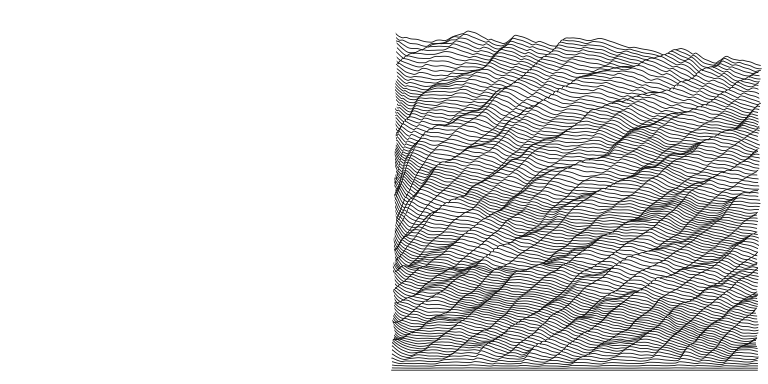
Write a Shadertoy shader that draws this pattern.

```glsl
const vec3 PAPER = vec3(1.0);
const vec3 INK = vec3(0.04);
const int ROWS = 132;
const float HALF_WIDTH = 0.0011;  // line half width, in canvas heights
const float LEFT = 1.023;
const float RIGHT = 1.972;
const float BOTTOM = 0.036;
const float TOP = 0.897;
const float SPREAD = 0.22;        // how much the rows open up toward the top
const float FOLD_EDGE = 0.8;      // share of a fold taken by its gentle side
const float MAJOR_PERIOD = 0.105;
const float MINOR_PERIOD = 0.057;
const float MAJOR_SLOPE = 0.55;
const float MINOR_SLOPE = 0.75;
const float FOLD_HEIGHT = 0.19;   // relative to the fold period
const float HOOK = 0.18;          // steep bend of the folds at the left
const float TILT = 0.06;          // fall of the far right corner
const float REACH_UP = 0.09;
const float REACH_DOWN = 0.13;

vec2 gradientAt(vec2 cell) {
    float h = fract(sin(dot(cell, vec2(127.1, 311.7))) * 43758.5);
    return vec2(cos(h * 6.2832), sin(h * 6.2832));
}

float gradientNoise(vec2 p) {
    vec2 i = floor(p), f = p - i;
    vec2 u = f * f * f * (f * (f * 6.0 - 15.0) + 10.0);
    vec2 e = vec2(1.0, 0.0);
    float a = dot(gradientAt(i), f);
    float b = dot(gradientAt(i + e.xy), f - e.xy);
    float c = dot(gradientAt(i + e.yx), f - e.yx);
    float d = dot(gradientAt(i + e.xx), f - e.xx);
    return mix(mix(a, b, u.x), mix(c, d, u.x), u.y);
}

// Slow rise followed by a sharp fall
float fold(float phase) {
    float f = fract(phase);
    return smoothstep(0.0, FOLD_EDGE, f) * (1.0 - smoothstep(FOLD_EDGE, 1.0, f));
}

// Height of the cloth above a row's base line; u runs from the left edge
float clothHeight(float u, float base) {
    float t = (base - BOTTOM) / (TOP - BOTTOM);
    vec2 q = vec2(u, base);
    float broad = gradientNoise(q * vec2(4.0, 5.0) + 3.7);
    float fine = gradientNoise(q * vec2(17.0, 15.0) + 9.1);
    float warp = 0.075 * broad + 0.018 * fine;
    float band = (base - 0.5) / 0.25;
    float hook = HOOK * exp(-u / 0.045 - band * band);

    float major = fold((base - MAJOR_SLOPE * u + hook + warp) / MAJOR_PERIOD);
    float minor = fold((base - MINOR_SLOPE * u + hook + 0.7 * warp) / MINOR_PERIOD + 0.4);
    float vary = 1.0 + 0.8 * gradientNoise(q * vec2(5.0, 7.0) + 21.3);
    float h = FOLD_HEIGHT * vary * (MAJOR_PERIOD * mix(0.4, 1.0, t) * major
            + MINOR_PERIOD * mix(0.95, 0.55, t) * minor);

    // Loose swell, small ripple and the level crease low on the sheet
    h += 0.018 * broad + 0.004 * gradientNoise(q * vec2(38.0, 30.0));
    h -= 0.012 * smoothstep(0.285, 0.31, base) * (1.0 - smoothstep(0.35, 0.7, u));

    // Curled left rim and sagging far corner
    h += 0.022 * exp(-u / 0.02);
    h -= TILT * t * t * smoothstep(0.45, 0.82, u);
    return h * smoothstep(0.0, 0.05, t);
}

void mainImage(out vec4 fragColor, in vec2 fragCoord) {
    vec2 p = fragCoord / iResolution.y;
    float px = 1.0 / iResolution.y;
    float ink = 0.0;

    if (p.x > LEFT - 0.02 && p.x < RIGHT + 0.02) {
        float u = max(p.x - LEFT, 0.0);
        float horizon = -1.0;

        // Rows from front to back; each hides what lies behind it
        for (int i = 0; i < ROWS; i++) {
            float t = float(i) / float(ROWS - 1);
            float base = mix(BOTTOM, TOP, t * (1.0 - SPREAD + SPREAD * t));
            if (base < p.y - REACH_UP || base > p.y + REACH_DOWN) continue;

            float rim = gradientNoise(vec2(base * 26.0, 4.3));
            float frayed = gradientNoise(vec2(base * 90.0, 8.6));
            float start = LEFT + 0.010 * t + 0.007 * rim + 0.004 * frayed;
            float end = RIGHT + 0.006 * t - 0.010 * rim + 0.005 * frayed;
            float inside = smoothstep(-0.5 * px, 0.5 * px, min(p.x - start, end - p.x));

            float h = clothHeight(u, base);
            float slope = (clothHeight(u + 0.001, base) - h) / 0.001;
            float y = base + h;
            float d = abs(p.y - y) / sqrt(1.0 + slope * slope);
            float stroke = clamp((HALF_WIDTH + 0.5 * px - d) / px, 0.0,
                                 min(1.0, 2.0 * HALF_WIDTH / px));
            float visible = smoothstep(-HALF_WIDTH, 0.0, y - horizon);
            ink = 1.0 - (1.0 - ink) * (1.0 - stroke * visible * inside);
            horizon = max(horizon, y);
        }
    }
    fragColor = vec4(mix(PAPER, INK, ink), 1.0);
}
```
